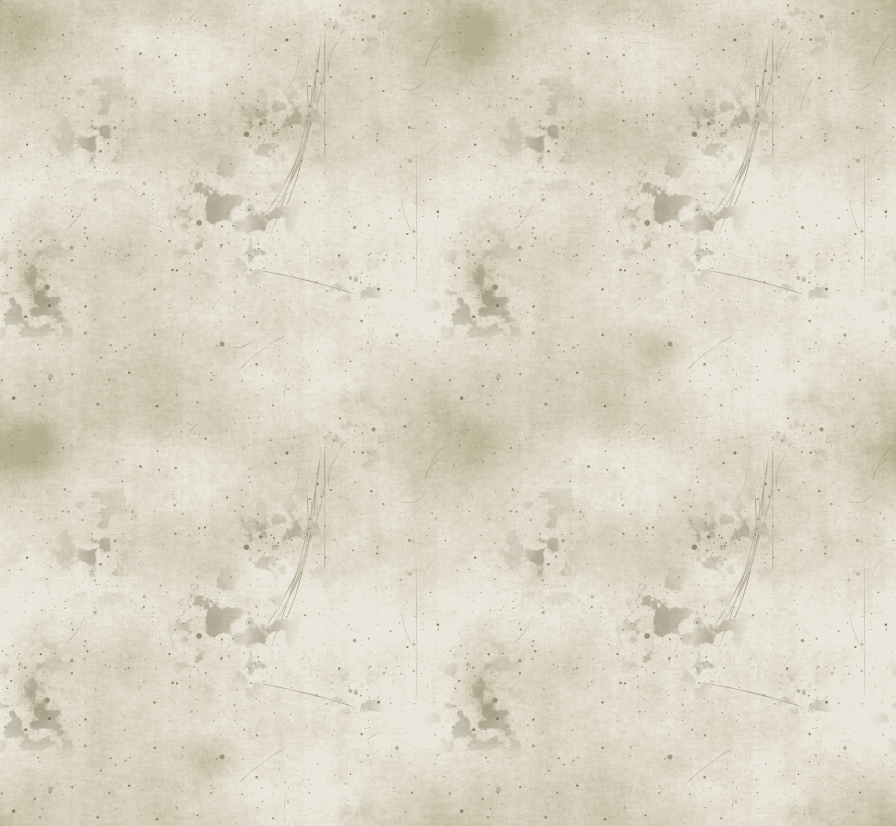
A Shadertoy shader for this texture:

```glsl
// Weathered cream plaster, two by two repeats: cloudy stains, linen grain,
// flaking patches, specks and scratches, all built on wrapping noise.
// A few stains and scratches wrap over the whole canvas, so repeats differ.

float hash(vec2 p) {
    vec3 v = fract(p.xyx * 0.1031);
    v += dot(v, v.yzx + 33.33);
    return fract((v.x + v.y) * v.z);
}

// Value noise that wraps after a whole number of cells
float noise(vec2 x, vec2 period) {
    vec2 i = floor(x), f = fract(x);
    f = f * f * (3.0 - 2.0 * f);
    vec2 a = mod(i, period), b = mod(i + 1.0, period);
    return mix(mix(hash(a), hash(vec2(b.x, a.y)), f.x),
               mix(hash(vec2(a.x, b.y)), hash(b), f.x), f.y);
}

float fbm(vec2 p, vec2 cells, float period) {
    float sum = 0.0, gain = 0.5;
    for (int i = 0; i < 5; i++) {
        sum += gain * noise(p * cells, cells * period);
        cells *= 2.0;
        gain *= 0.5;
    }
    return sum / 0.97;
}

// Shortest offset on a wrapping plane
vec2 wrap(vec2 d, float period) {
    return d - period * floor(d / period + 0.5);
}

float blot(vec2 p, vec2 centre, vec2 radius, float period) {
    vec2 d = wrap(p - centre, period) / radius;
    return exp(-dot(d, d));
}

// Bowed, worn line from a to b
float scratch(vec2 p, vec2 a, vec2 b, float bend, float width, float period) {
    vec2 aspect = vec2(iResolution.x / iResolution.y, 1.0);
    vec2 dir = (b - a) * aspect, v = wrap(p - 0.5 * (a + b), period) * aspect;
    float reach = 0.5 * length(dir);
    dir /= 2.0 * reach;
    float s = dot(v, dir) / reach;
    float n = dot(v, vec2(-dir.y, dir.x)) - bend * (1.0 - s * s);
    float line = clamp((width - abs(n)) * iResolution.y / 2.0 + 0.5, 0.0, 1.0);
    float wear = 0.25 + 0.75 * noise(p * 37.0, vec2(37.0 * period));
    return line * wear * (1.0 - smoothstep(0.75, 1.0, abs(s)));
}

void mainImage(out vec4 fragColor, in vec2 fragCoord) {
    vec2 p = 2.0 * fragCoord / iResolution.xy;  // one unit per repeat
    vec2 aspect = vec2(iResolution.x / iResolution.y, 1.0);
    vec2 w = p + 0.16 * (vec2(fbm(p, vec2(6), 1.0), fbm(p + 0.37, vec2(6), 1.0)) - 0.5);

    // Cloudy ground
    float tone = 0.70 + 0.55 * (fbm(w, vec2(4), 1.0) - 0.5)
               + 0.45 * (fbm(p, vec2(14, 13), 1.0) - 0.5)
               + 0.35 * (fbm(p, vec2(3), 2.0) - 0.5);

    // Pale and dark areas of each repeat: centre, radius, strength
    vec4 areas[11] = vec4[11](
        vec4(0.40, 0.87, 0.13, 0.42), vec4(0.78, 0.50, 0.16, 0.30),
        vec4(0.65, 0.07, 0.11, 0.30), vec4(0.90, 0.24, 0.15, 0.25),
        vec4(0.10, 0.56, 0.12, 0.20), vec4(0.02, 0.96, 0.10, -0.38),
        vec4(0.34, 0.08, 0.14, -0.36), vec4(0.33, 0.73, 0.09, -0.18),
        vec4(0.62, 0.66, 0.10, -0.18), vec4(0.48, 0.97, 0.11, -0.28),
        vec4(0.18, 0.97, 0.12, -0.22));
    for (int i = 0; i < 11; i++)
        tone += areas[i].w * blot(w, areas[i].xy, areas[i].z * vec2(1.3, 0.9), 1.0);

    // Stains that differ between repeats
    vec3 stains[6] = vec3[6](
        vec3(1.48, 1.18, 0.050), vec3(0.48, 0.19, 0.050), vec3(1.18, 0.60, 0.050),
        vec3(0.08, 0.94, 0.070), vec3(1.04, 1.94, 0.080), vec3(1.98, 0.95, 0.050));
    for (int i = 0; i < 6; i++)
        tone -= 0.45 * blot(w, stains[i].xy, stains[i].z * vec2(0.9, 1.2), 2.0);

    // Hatched smudge, vertical streaks and linen grain
    vec2 hatch = vec2(p.x + p.y, p.y - p.x) * vec2(12, 70);
    tone -= blot(w, vec2(0.10, 0.34), vec2(0.045, 0.09), 1.0)
          * (0.18 + 0.4 * noise(hatch, vec2(12, 70)));
    tone += 0.12 * (noise(p * vec2(70, 4), vec2(70, 4)) - 0.5);
    tone += 0.16 * (noise(p * vec2(60, 190), vec2(60, 190)) - 0.5)
          + 0.12 * (noise(p * vec2(190, 60), vec2(190, 60)) - 0.5)
          + 0.20 * (noise(p * 230.0, vec2(460)) - 0.5);

    // Flaking patches
    vec3 patches[7] = vec3[7](
        vec3(0.63, 0.68, 0.10), vec3(0.46, 0.50, 0.08), vec3(0.60, 0.43, 0.07),
        vec3(0.20, 0.67, 0.09), vec3(0.10, 0.29, 0.08), vec3(0.78, 0.94, 0.06),
        vec3(0.81, 0.29, 0.04));
    float clump = 0.0;
    for (int i = 0; i < 7; i++)
        clump = max(clump, blot(w, patches[i].xy, patches[i].z * vec2(0.9, 1.3), 1.0));
    float ink = 0.42 * clump * smoothstep(0.53, 0.65, fbm(p, vec2(34, 31), 1.0));

    // Specks, denser inside the patches
    for (int k = 0; k < 3; k++) {
        vec2 cells = vec2(15, 14) * exp2(float(k)), g = p * cells;
        vec2 id = mod(floor(g), cells) + 71.0 * float(k);
        vec2 centre = 0.25 + 0.5 * vec2(hash(id + 3.1), hash(id + 8.7));
        float radius = mix(0.0015, 0.007, pow(hash(id + 5.3), 5.0)) / (1.0 + 0.6 * float(k));
        float d = length((fract(g) - centre) * aspect / cells);
        float dot_ = clamp((radius - d) * iResolution.y / 2.0 + 0.5, 0.0, 1.0);
        ink = max(ink, dot_ * step(hash(id), 0.22 + 0.5 * clump) * (0.25 + 0.55 * hash(id + 1.9)));
    }

    // Long bundle of scratches, then single ones
    for (int i = 0; i < 5; i++) {
        float k = float(i), r = hash(vec2(k, 4.0));
        ink = max(ink, 0.65 * scratch(p, vec2(0.73 - 0.012 * k, 0.94 - 0.16 * r),
            vec2(0.585 + 0.012 * k, 0.40 + 0.13 * r), 0.018 + 0.012 * r, 0.0012, 1.0));
    }
    ink = max(ink, 0.55 * scratch(p, vec2(0.725, 0.93), vec2(0.725, 0.60), 0.0, 0.001, 1.0));
    ink = max(ink, 0.60 * scratch(p, vec2(0.55, 0.35), vec2(0.80, 0.285), 0.006, 0.001, 1.0));
    ink = max(ink, 0.35 * scratch(p, vec2(0.93, 0.65), vec2(0.93, 0.30), 0.0, 0.001, 1.0));
    ink = max(ink, 0.50 * scratch(p, vec2(0.53, 0.10), vec2(0.64, 0.19), 0.006, 0.001, 1.0));

    // Short scattered scratches; every third wraps over the whole canvas
    for (int i = 0; i < 18; i++) {
        float k = float(i), period = i % 3 == 0 ? 2.0 : 1.0, turn = 6.28 * hash(vec2(k, 9.0));
        vec2 a = period * vec2(hash(vec2(k, 2.0)), hash(vec2(k, 6.0)));
        vec2 b = a + (0.04 + 0.12 * hash(vec2(k, 7.0))) * vec2(0.5 * cos(turn), sin(turn));
        ink = max(ink, 0.42 * scratch(p, a, b, 0.012 * sin(k), 0.0008, period));
    }

    vec3 plaster = mix(vec3(0.74, 0.71, 0.60), vec3(0.905, 0.885, 0.835), clamp(tone, -0.15, 1.1));
    fragColor = vec4(mix(plaster, vec3(0.44, 0.41, 0.30), ink), 1.0);
}
```
